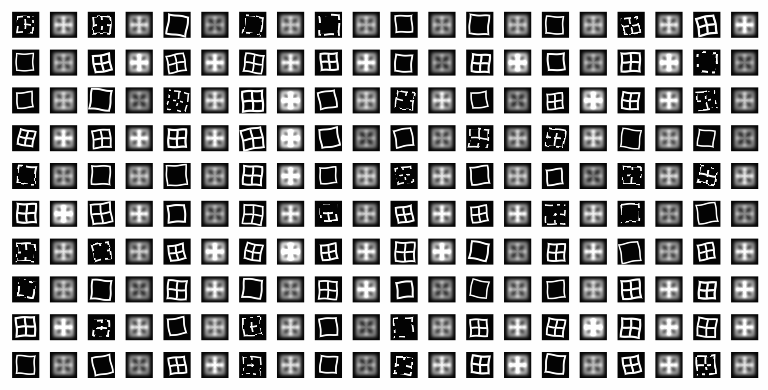
Reproduce this pattern procedurally as a WebGL 2 fragment shader.

```glsl
#version 300 es
precision highp float;

#define CANVAS_HEIGHT 390.0
#define GRID vec2(20.0, 10.0)
#define PITCH vec2(37.84, 37.8)
#define FIRST_CENTER vec2(25.7, 25.0)
#define TILE_HALF vec2(13.6, 13.0)
#define FRAME_HALF 8.4
#define STROKE_HALF 0.85
#define MAX_TILT 0.2
#define DASH_LENGTH 3.4
#define FULL_SHARE 0.4
#define OUTLINE_SHARE 0.34

uniform vec2 u_resolution;
out vec4 outColor;

const vec3 PAPER = vec3(0.995);
const vec3 INK = vec3(0.01);

float hash(vec2 p) {
    return fract(sin(dot(p, vec2(127.1, 311.7))) * 43758.5453);
}

float gaussian(float x, float width) {
    return exp(-x * x / (width * width));
}

// Tilted window frame, with optional cross bars and broken strokes
float sharpWindow(vec2 q, vec2 id, bool hasCross, bool isBroken, float pixel) {
    float angle = (hash(id + 3.1) * 2.0 - 1.0) * MAX_TILT;
    float c = cos(angle), s = sin(angle);
    q -= vec2(hash(id + 5.7), hash(id + 8.3)) * 2.0 - 1.0;
    q = mat2(c, s, -s, c) * q;
    q += 0.35 * sin(q.yx * 0.35 + 6.28 * hash(id + 11.9));

    float size = FRAME_HALF + (hash(id + 14.3) - 0.4) * 2.6;
    vec2 a = abs(q);
    float reach = max(a.x, a.y);
    float d = abs(reach - size);
    if (hasCross) d = min(d, max(min(a.x, a.y), reach - size));

    float width = STROKE_HALF + 0.3 * (hash(id + 17.7) - 0.4);
    if (hasCross && !isBroken) width += 0.12;
    float stroke = 1.0 - smoothstep(width - 0.6 * pixel, width + 0.6 * pixel, d);
    if (isBroken) {
        vec2 dash = floor(q / DASH_LENGTH + 0.5);
        stroke *= step(0.42, hash(dash + id * 7.3 + 20.0));
    }
    return stroke;
}

// Soft window: glowing ring and cross around four dark panes
float blurredWindow(vec2 q, float crossLight, float centerLight, float gain) {
    vec2 a = abs(q) / TILE_HALF;
    float reach = pow(pow(a.x, 6.0) + pow(a.y, 6.0), 1.0 / 6.0);
    float ring = gaussian(reach - 0.6, 0.21);
    float bars = gaussian(min(a.x, a.y), 0.19) * (1.0 - smoothstep(0.4, 0.85, reach));
    float center = gaussian(length(a), 0.4);
    float haze = 0.07 * (1.0 - smoothstep(0.7, 1.0, reach));
    return clamp((haze + 0.42 * ring + crossLight * bars + centerLight * center) * gain, 0.0, 1.0);
}

void main() {
    float pixel = CANVAS_HEIGHT / u_resolution.y;
    vec2 p = gl_FragCoord.xy * pixel;

    // Tile grid
    vec2 cell = clamp(floor((p - FIRST_CENTER) / PITCH + 0.5), vec2(0.0), GRID - 1.0);
    vec2 q = p - FIRST_CENTER - cell * PITCH;
    vec2 edge = abs(q) - TILE_HALF;
    vec2 cover = clamp(0.5 - edge / pixel, 0.0, 1.0);

    // Each pair of tiles shares one kind
    vec2 id = vec2(floor(cell.x * 0.5), cell.y) + 1.0;
    float kind = hash(id);
    bool isFull = kind < FULL_SHARE;
    bool isOutline = !isFull && kind < FULL_SHARE + OUTLINE_SHARE;
    bool isBroken = !isFull && !isOutline;
    bool hasCross = isFull || (isBroken && hash(id + 31.3) < 0.6);

    float light;
    if (mod(cell.x, 2.0) < 0.5) {
        light = sharpWindow(q, id, hasCross, isBroken, pixel);
    } else {
        float vary = hash(id + 41.9);
        float gain = isFull ? 1.0 + 0.65 * vary * vary : 0.9 + 0.2 * vary;
        float crossLight = isFull ? 0.55 : (hasCross ? 0.45 : 0.32);
        float centerLight = isFull ? 0.45 : (hasCross ? 0.38 : 0.1 + 0.3 * vary);
        light = blurredWindow(q, crossLight, centerLight, gain);
    }

    vec3 color = mix(INK, PAPER, light);
    outColor = vec4(mix(PAPER, color, cover.x * cover.y), 1.0);
}
```
